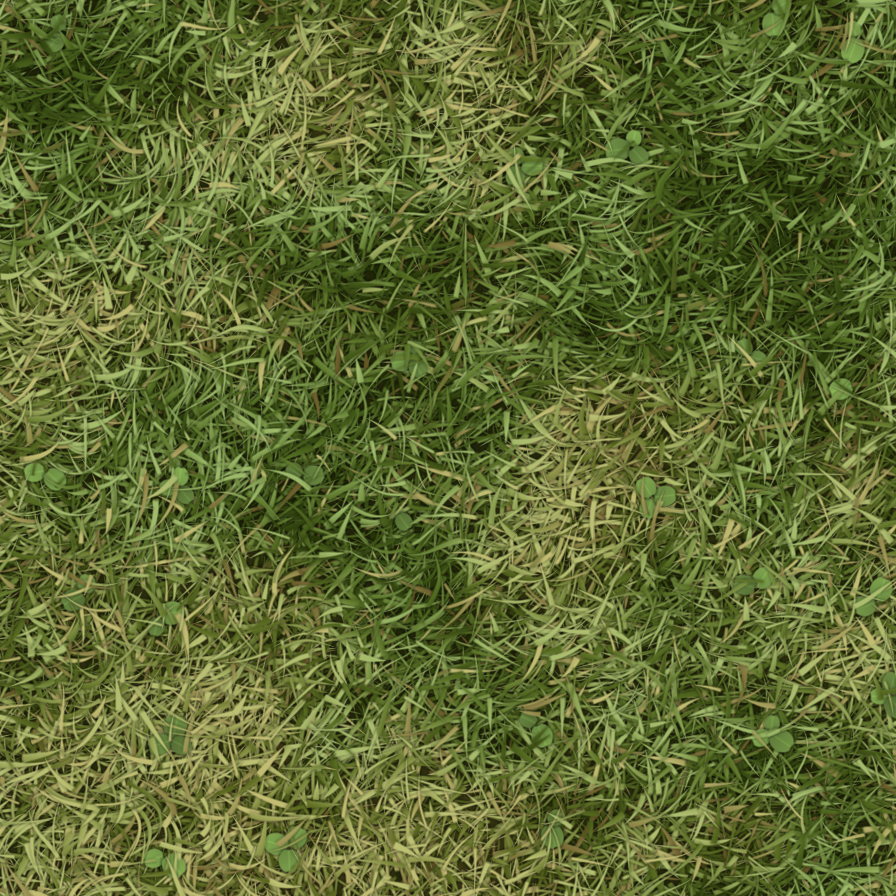
Give the GLSL for this texture, as a three.js fragment shader.

```glsl
// Mown lawn seen from above: many layers of short, curved grass blades on dark
// soil, each layer a jittered grid, lit more strongly the higher it lies.
// Slow noise shades clumps and dries patches; clover sits near the top.

varying vec2 vUv;

const int LAYERS = 22;
const int CLOVER_LAYER = 19;
const float CELL = 0.036;            // blade grid, also the longest half blade
const float THIN = 0.0013;           // half widths of the blades
const float BROAD = 0.0038;
const float EDGE = 0.0014;           // softness of outlines
const float SHADOW_REACH = 0.004;
const float SHADOW = 0.15;
const float LEAN = 0.6;              // main growth angle, radians
const float SPREAD = 2.1;            // random deviation from it
const float CLUMP_CONTRAST = 0.6;    // light and dark tufts
const float TONE_RANGE = 0.8;        // difference between single blades
const float CLOVER_CELL = 0.13;
const float CLOVER_SHARE = 0.42;

const vec3 SOIL = vec3(0.12, 0.14, 0.03);
const vec3 EARTH = vec3(0.40, 0.34, 0.15);
const vec3 SHADE = vec3(0.16, 0.21, 0.03);
const vec3 GREEN = vec3(0.345, 0.425, 0.135);
const vec3 PALE = vec3(0.66, 0.73, 0.43);
const vec3 STRAW = vec3(0.76, 0.74, 0.45);
const vec3 CLOVER = vec3(0.44, 0.57, 0.27);

vec4 hash4(vec2 p) {
  vec4 q = fract(p.xyxy * vec4(0.1031, 0.1030, 0.0973, 0.1099));
  q += dot(q, q.wzxy + 33.33);
  return fract((q.xxyz + q.yzzw) * q.zywx);
}

float noise(vec2 p) {
  vec2 i = floor(p), f = fract(p);
  f = f * f * (3.0 - 2.0 * f);
  float low = mix(hash4(i).x, hash4(i + vec2(1.0, 0.0)).x, f.x);
  float high = mix(hash4(i + vec2(0.0, 1.0)).x, hash4(i + 1.0).x, f.x);
  return mix(low, high, f.y);
}

float fbm(vec2 p) {
  return 0.6 * noise(p) + 0.4 * noise(p * 2.3 + 17.0);
}

vec2 rotate(vec2 p, float a) {
  float c = cos(a), s = sin(a);
  return vec2(c * p.x + s * p.y, c * p.y - s * p.x);
}

// Green or withered colour of one blade
vec3 bladeColor(vec4 h, float tone, float dry) {
  vec3 green = mix(SHADE, GREEN, clamp(tone * 2.0, 0.0, 1.0));
  green = mix(green, PALE, clamp(tone * 2.0 - 1.0, 0.0, 1.0));
  green *= mix(vec3(0.93, 1.0, 0.97), vec3(1.12, 1.03, 1.05), dry);
  vec3 withered = mix(EARTH, STRAW, clamp(tone * 1.3 - 0.2, 0.0, 1.0));
  float limit = 0.05 + 0.22 * dry;
  return mix(withered, green, smoothstep(limit - 0.03, limit + 0.03, h.w));
}

// One layer of blades with their soft shadows
vec3 drawBlades(vec3 color, vec2 uv, float layer, float angle, float dry, float clump) {
  vec2 p = uv / CELL + layer * vec2(7.37, 3.71);
  float height = layer / float(LAYERS - 1);
  for (int y = -1; y <= 1; y++)
  for (int x = -1; x <= 1; x++) {
    vec2 id = floor(p) + vec2(float(x), float(y));
    vec4 h = hash4(id + layer * 41.0);
    vec4 k = hash4(id + layer * 41.0 + 211.0);
    float turn = angle + SPREAD * (h.z + k.x - 1.0) + step(0.5, k.y) * 3.14159;
    vec2 q = rotate(p - id - h.xy, turn) * CELL;
    float halfLength = CELL * mix(0.3, 0.92, k.z);
    float t = q.x / halfLength * 0.5 + 0.5;
    if (t < 0.0 || t > 1.1) continue;
    q.y += (k.y - 0.5) * 0.8 * halfLength * (t * t - 0.35);
    float width = mix(THIN, BROAD, k.w * k.w) * (1.0 - t * t);
    float d = abs(q.y) - width;
    float ends = smoothstep(0.0, 0.1, t) * (1.0 - smoothstep(0.95, 1.1, t));
    float body = (1.0 - smoothstep(-EDGE, EDGE, d)) * ends;
    float shadow = (1.0 - smoothstep(0.0, SHADOW_REACH, d)) * ends;
    float tone = 0.37 + 0.40 * height + TONE_RANGE * (fract(h.w * 7.0 + k.x) - 0.5)
      + 0.18 * (t - 0.5) + 0.25 * (dry - 0.4) + CLUMP_CONTRAST * (clump - 0.5);
    tone += 0.08 * clamp(q.y / BROAD, -1.0, 1.0);
    color *= 1.0 - SHADOW * shadow;
    color = mix(color, bladeColor(h, tone, dry), body);
  }
  return color;
}

// Scattered clusters of up to three round clover leaves
vec3 drawClover(vec3 color, vec2 uv) {
  vec2 id = floor(uv / CLOVER_CELL);
  vec4 h = hash4(id + 73.0);
  if (h.z > CLOVER_SHARE) return color;
  vec2 p = (fract(uv / CLOVER_CELL) - mix(vec2(0.27), vec2(0.73), h.xy)) * CLOVER_CELL;
  for (int i = 0; i < 3; i++) {
    vec4 k = hash4(id + float(i) * 19.0 + 131.0);
    if (k.x > 0.8) continue;
    float radius = mix(0.010, 0.015, k.y);
    vec2 q = rotate(p, h.w * 6.28318 + float(i) * 2.1 + k.z * 0.5);
    q.x -= radius * 1.05;
    float d = length(q * vec2(1.0, 1.15)) - radius * (1.0 - 0.12 * (1.0 - smoothstep(0.0, 0.4, abs(q.y) / radius)));
    float rib = 1.0 - smoothstep(0.0, 0.002, abs(q.y));
    vec3 leaf = CLOVER * (0.82 + 0.3 * k.w + 0.10 * rib + 6.0 * q.x);
    color *= 1.0 - 0.3 * (1.0 - smoothstep(0.0, SHADOW_REACH, d));
    color = mix(color, leaf, 1.0 - smoothstep(-EDGE, EDGE, d));
  }
  return color;
}

void main() {
  // Slow variation: growth direction, tufts, and dryness strongest at lower left
  float angle = LEAN + 2.2 * (fbm(vUv * 5.0 + 5.0) - 0.5);
  float clump = fbm(vUv * 10.0 + 53.0);
  float dry = fbm(vUv * 4.5 + 31.0) + 0.35 * (0.55 - vUv.y) + 0.12 * (0.5 - vUv.x);
  dry = smoothstep(0.15, 0.9, dry);

  vec3 color = mix(SOIL, EARTH, 0.5 * dry * noise(vUv * 90.0));
  for (int i = 0; i < LAYERS; i++) {
    if (i == CLOVER_LAYER) color = drawClover(color, vUv);
    color = drawBlades(color, vUv, float(i), angle, dry, clump);
  }
  gl_FragColor = vec4(color, 1.0);
}
```
